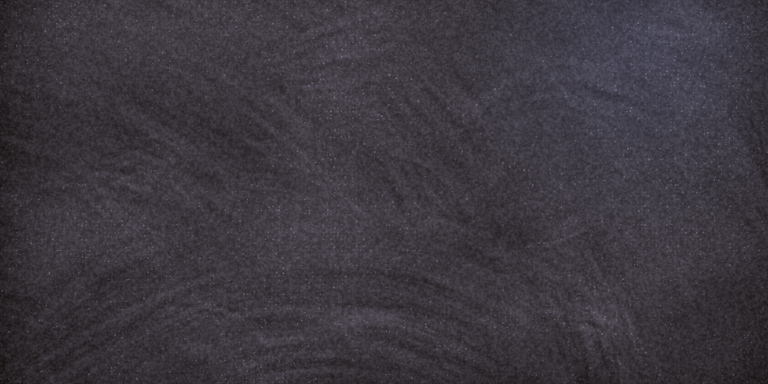
Reproduce this texture procedurally as a Shadertoy shader.

```glsl
// A wiped chalkboard: dark slate with cloudy chalk dust, sweeping arcs
// left by an eraser, short random smears, fine grain and chalk specks.
// All layers add to one tone value, which a dark-to-light ramp colours.

const vec3 SLATE_DARK  = vec3(0.150, 0.130, 0.140);
const vec3 SLATE_LIGHT = vec3(0.310, 0.290, 0.330);
const vec3 BLUE_TINT   = vec3(-0.010, 0.004, 0.030);
const int  SMEAR_COUNT = 30;

float hash(vec2 p) {
    vec3 q = fract(p.xyx * 0.1031);
    q += dot(q, q.yzx + 33.33);
    return fract((q.x + q.y) * q.z);
}

vec2 hash2(vec2 p) {
    return vec2(hash(p), hash(p + 57.3));
}

float noise(vec2 p) {
    vec2 cell = floor(p), f = fract(p);
    f = f * f * (3.0 - 2.0 * f);
    float low  = mix(hash(cell), hash(cell + vec2(1, 0)), f.x);
    float high = mix(hash(cell + vec2(0, 1)), hash(cell + vec2(1, 1)), f.x);
    return mix(low, high, f.y);
}

mat2 rotation(float angle) {
    float c = cos(angle), s = sin(angle);
    return mat2(c, -s, s, c);
}

float fbm(vec2 p) {
    float sum = 0.0, weight = 0.5;
    for (int i = 0; i < 5; i++) {
        sum += weight * noise(p);
        p = rotation(0.6) * p * 2.03 + 11.7;
        weight *= 0.5;
    }
    return sum / 0.97;
}

// Soft round spot, 1 at its centre
float glow(vec2 p, vec2 centre, vec2 size) {
    vec2 d = (p - centre) / size;
    return exp(-dot(d, d));
}

// Streaks along circles around a centre, signed around zero
float arcStreaks(vec2 p, vec2 centre, float fineness) {
    vec2 d = p - centre;
    float radius = length(d) + 0.035 * (noise(p * 4.0 + centre) - 0.5);
    float along = atan(d.y, d.x) * 3.5;
    float broad = noise(vec2(radius * fineness, along));
    float thin  = noise(vec2(radius * fineness * 3.1, along * 2.2 + 9.0));
    return 0.6 * broad + 0.4 * thin - 0.5;
}

// One short, slightly bent wipe with bristle lines
float smear(vec2 p, float id, float width) {
    vec2 place = hash2(vec2(id, 3.1)) * vec2(width, 1.0);
    vec2 shape = hash2(vec2(id, 8.7));
    float heading = mix(0.35, -1.1, hash(vec2(id, 5.9)));
    vec2 d = rotation(heading) * (p - place);
    d.y += (shape.x - 0.3) * 1.6 * d.x * d.x + 0.03 * (noise(p * 9.0 + id) - 0.5);
    vec2 size = mix(vec2(0.08, 0.025), vec2(0.26, 0.085), shape);
    float bristles = noise(vec2(d.x * 7.0, d.y * 85.0) + id * 17.0);
    return glow(d, vec2(0), size) * (bristles - mix(0.25, 0.65, shape.y));
}

// Tiny scattered dots, one at most per grid cell
float specks(vec2 p, float density, float pixel) {
    vec2 grid = p * 105.0, cell = floor(grid);
    vec2 offset = mix(vec2(0.3), vec2(0.7), hash2(cell + 4.0));
    float dist = length(grid - cell - offset) / 105.0;
    float radius = mix(0.0012, 0.0026, hash(cell + 71.0));
    float dot01 = 1.0 - smoothstep(radius - 0.5 * pixel, radius + 0.5 * pixel, dist);
    return dot01 * step(hash(cell + 23.0), density) * hash(cell + 91.0);
}

float edgeShade(vec2 p, float width) {
    return 0.55 * exp(-p.x / 0.10) + 0.36 * exp(-p.y / 0.11)
         + 0.34 * exp(-(width - p.x) / 0.13) + 0.10 * exp(-(1.0 - p.y) / 0.05);
}

void mainImage(out vec4 fragColor, in vec2 fragCoord) {
    vec2 p = fragCoord / iResolution.y;
    float width = iResolution.x / iResolution.y;
    float pixel = 1.0 / iResolution.y;

    // Chalk dust clouds
    float dust = fbm(p * vec2(3.0, 4.0) + 2.4);
    float tone = 0.57 + 0.60 * (dust - 0.5);
    float corner = glow(p, vec2(0.84 * width, 0.88), vec2(0.34, 0.35));
    tone += 0.20 * corner + 0.09 * glow(p, vec2(0.5 * width, 0.85), vec2(0.7, 0.3));

    // Eraser arcs: right sweep, upper left diagonals, flat lower strokes
    float rightSide = smoothstep(0.55, 0.8, p.x / width);
    float upper = smoothstep(0.25, 0.75, p.y) * (1.0 - rightSide);
    float lower = (1.0 - smoothstep(0.2, 0.6, p.y)) * (1.0 - rightSide);
    float patchy = 0.35 + 1.1 * smoothstep(0.3, 0.7, noise(p * 4.5 + 31.0));
    float arcs = rightSide * arcStreaks(p, vec2(0.47 * width, -0.05), 42.0)
               + upper * arcStreaks(p, vec2(-0.15 * width, -0.6), 38.0)
               + lower * arcStreaks(p, vec2(0.42 * width, -0.75), 46.0);
    tone += 0.48 * patchy * arcs;

    // Short smears, light and dark
    float smears = 0.0;
    for (int i = 0; i < SMEAR_COUNT; i++) smears += smear(p, float(i) + 1.0, width);
    tone += 0.36 * smears;

    // Board edges, grain and specks
    tone -= edgeShade(p, width);
    float grain = noise(rotation(0.5) * p * 215.0) + 0.5 * noise(p * 120.0 + 40.0) - 0.75;
    tone += 0.50 * grain;
    float density = clamp(0.10 + 0.9 * (dust - 0.42) + 0.35 * smears, 0.04, 0.45);
    tone += 0.85 * specks(p, density, pixel);

    vec3 colour = mix(SLATE_DARK, SLATE_LIGHT, max(tone, -0.5)) + BLUE_TINT * corner;
    fragColor = vec4(colour, 1.0);
}
```
